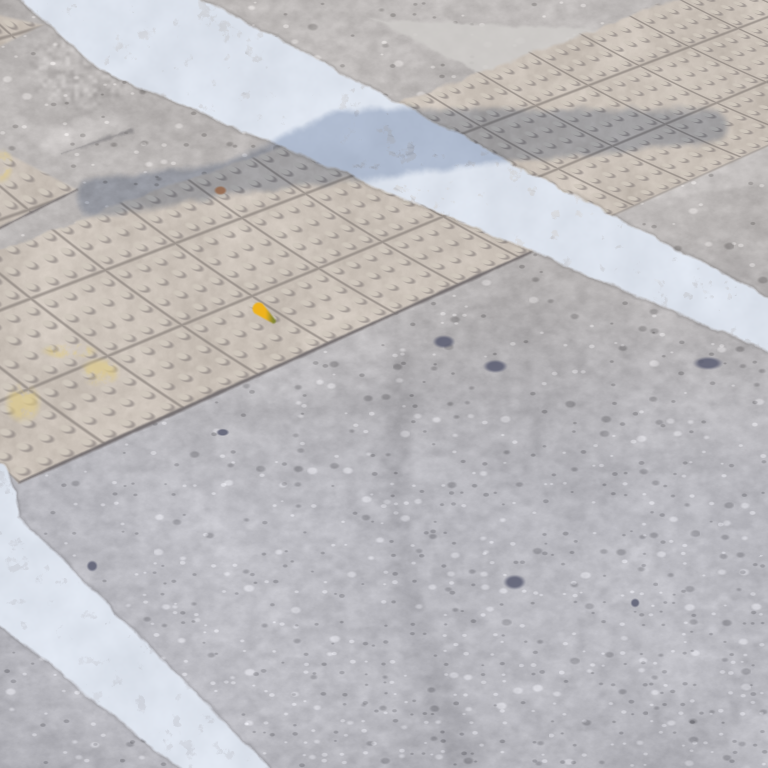
This texture is drawn by a three.js fragment shader. Its source:

```glsl
// Worn concrete with two painted white bands, studded paving tiles and a long soft shadow.
// Regions are cut by sloped half-planes and tapered strokes; tiles use a mild perspective grid,
// and layered value noise supplies stains, grain and ragged edges.
varying vec2 vUv;

float hash(vec2 p) {
  p = fract(p * vec2(.1031, .1137));
  p += dot(p, p.yx + 33.33);
  return fract((p.x + p.y) * p.x * 17.3);
}

float noise(vec2 p) {
  vec2 i = floor(p), f = fract(p);
  f = f * f * (3. - 2. * f);
  return mix(mix(hash(i), hash(i + vec2(1, 0)), f.x),
             mix(hash(i + vec2(0, 1)), hash(i + 1.), f.x), f.y);
}

// Layered noise, centred on zero
float fbm(vec2 p) {
  float sum = -.48, amp = .5;
  for (int i = 0; i < 5; i++) {
    sum += amp * noise(p);
    p = mat2(1.6, 1.2, -1.2, 1.6) * p + 7.1;
    amp *= .5;
  }
  return sum;
}

// Coverage of the negative side of a distance
float fill(float d, float soft) { return 1. - smoothstep(-soft, soft, d); }

// Distance above a line given by intercept and slope
float above(float start, float slope) {
  return (vUv.y - start - slope * vUv.x) / sqrt(1. + slope * slope);
}

// Distance to a tapered stroke
float stroke(float ax, float ay, float bx, float by, float ra, float rb) {
  vec2 a = vec2(ax, ay), ab = vec2(bx, by) - a;
  float h = clamp(dot(vUv - a, ab) / dot(ab, ab), 0., 1.);
  return length(vUv - a - ab * h) - mix(ra, rb, h);
}

float spot(float x, float y, float rx, float ry) {
  return fill(length((vUv - vec2(x, y)) / vec2(rx, ry)) - 1., .35);
}

vec3 concrete(vec2 p) {
  vec3 c = mix(vec3(.725, .71, .705), vec3(.72, .72, .745), smoothstep(.75, .3, p.y));
  c += fbm(p * 7.) * .13 + fbm(p * vec2(70, 95)) * .13;
  // Chips and pits, denser toward the lower right
  for (float k = 0.; k < 2.; k++) {
    vec2 g = p * (45. + 32. * k), id = floor(g) + 50. * k;
    vec2 o = vec2(hash(id + 3.), hash(id + 8.)) * .5 + .25;
    float chip = fill(length((fract(g) - o) * vec2(.8, 1.2)) - .1 - .13 * hash(id + 12.), .09);
    chip *= step(.85 - .25 * smoothstep(.5, 0., p.y) * p.x, hash(id + 21.));
    c += chip * mix(-.12, .1, step(.5, hash(id + 31.)));
  }
  return c;
}

vec3 tiles(vec2 p) {
  // Perspective coordinates, one unit per tile
  float v = above(.36, .45) * 1.097 / (.118 - .034 * p.x), t = p.x + .1 * v - .137;
  vec2 q = vec2(t / .107 * (1. + .35 * t), v), id = floor(q * 4.);
  vec2 stud = fract(q * 4.) - .5 + (vec2(hash(id), hash(id + 9.)) - .5) * .1;
  vec3 c = vec3(.795, .76, .725) + fbm(p * 16.) * .13 + fbm(p * 100.) * .08;
  c = mix(c, vec3(.56, .53, .52), .7 * fill(length(stud + vec2(-.03, .1)) - .24, .08));
  c = mix(c, vec3(.81, .78, .74), fill(length(stud - vec2(0, .03)) - .21, .08));
  vec2 seam = .5 - abs(fract(q) - .5);
  return mix(c, vec3(.54, .51, .49), .7 * fill(min(seam.x, seam.y) - .018, .018));
}

void main() {
  vec2 p = vUv;
  float rag = fbm(p * 45.) * .012;
  vec3 col = concrete(p);

  // Upper right slab, pale patch and cracks
  float beyond = above(1.14, -.528);
  float slab = max(above(.728, .235), .612 - p.y + .15 * p.x);
  col += .045 * fill(max(slab, -beyond), .004);
  float pale = max(max(above(.99, -.035), above(1.31, -.36)), max(-above(.73, .24), -above(1.235, -.53)));
  col = mix(col, vec3(.81, .8, .79) + rag * 3., .85 * fill(pale + rag, .003));
  float crack = stroke(.53, .86, .97, .957, .002, .001);
  crack = min(crack, stroke(.62, .858, .76, .808, .001, .002));
  crack = min(crack, stroke(.76, .808, .85, .755, .002, .003));
  crack = min(crack, stroke(.08, .8, .17, .83, .001, .002));
  col = mix(col, vec3(.5, .49, .5), .65 * fill(crack + rag, .003));

  // Bleached rough concrete
  col += .12 * spot(.11, .915, .07, .055) * (noise(p * 170.) - .35);
  col += .07 * fill(stroke(.07, .815, .15, .84, .015, .012) + rag, .01);

  // Tyre trail and smear
  float trail = min(stroke(.525, .53, .514, .35, .018, .012), stroke(.514, .35, .535, .22, .012, .014));
  trail = min(trail, stroke(.535, .22, .6, .02, .014, .02));
  trail = min(trail, stroke(.27, .46, .51, .475, .004, .008));
  col -= .05 * fill(trail + rag, .018);

  // Studded tiles with dark joints
  float field = max(-above(.36, .45), max(above(.675, .37) + rag, .397 - p.y - 1.1 * p.x));
  float side = max(above(.805, -.52), -above(.703, .5));
  float corner = max(above(.98, -.23), -above(.94, .5));
  col = mix(col, tiles(p), fill(min(field, min(side, corner)), .003));
  float joint = min(stroke(.026, .372, .69, .671, .002, .002), stroke(0., .703, .1, .753, .001, .001));
  col = mix(col, vec3(.42, .4, .41), .8 * fill(joint + rag * .3, .0025));

  // Yellow paint remnants
  float paint = spot(.13, .515, .022, .016) + spot(.03, .475, .02, .022);
  paint += spot(.09, .543, .03, .009) + spot(0., .785, .015, .02);
  col = mix(col, vec3(.87, .79, .53), .65 * min(paint, 1.) * smoothstep(-.18, .07, fbm(p * 55.)));

  // White bands
  float lower = max(-above(.9636, -.42), -above(1.028, -.915));
  float nearBand = max(above(.352, -1.), -above(.186, -.795));
  nearBand = min(nearBand, stroke(0., .385, .01, .33, .012, .015));
  float white = min(max(beyond, lower), nearBand) + rag * .8;
  col *= 1. - .12 * fill(abs(white - .002) - .001, .003);
  float wear = .3 * smoothstep(.16, .27, fbm(p * 65.));
  col = mix(col, vec3(.865, .89, .93) + fbm(p * 28.) * .07, fill(white, .0025) * (1. - wear));

  // Long cast shadow
  float shade = min(stroke(.124, .742, .3, .768, .024, .022), stroke(.3, .768, .455, .811, .022, .047));
  shade = min(shade, stroke(.455, .811, .625, .822, .047, .036));
  shade = min(shade, stroke(.625, .822, .925, .835, .036, .022));
  col *= 1. - vec3(.21, .18, .13) * fill(shade + rag, .007);

  // Dark spots and fallen leaves
  float dark = spot(.578, .555, .012, .007) + spot(.645, .523, .013, .007);
  dark += spot(.922, .527, .016, .007) + spot(.67, .242, .012, .008);
  dark += spot(.827, .215, .005, .005) + spot(.12, .263, .006, .006);
  dark += spot(.29, .437, .007, .004);
  col = mix(col, vec3(.36, .37, .45), .85 * min(dark, 1.));
  vec3 leaf = mix(vec3(.93, .7, .12), vec3(.5, .52, .2), smoothstep(.344, .358, p.x));
  col = mix(col, leaf, fill(stroke(.337, .598, .356, .582, .008, .003), .002));
  col = mix(col, vec3(.58, .39, .27), .8 * spot(.287, .752, .007, .005));

  gl_FragColor = vec4(col, 1);
}
```
